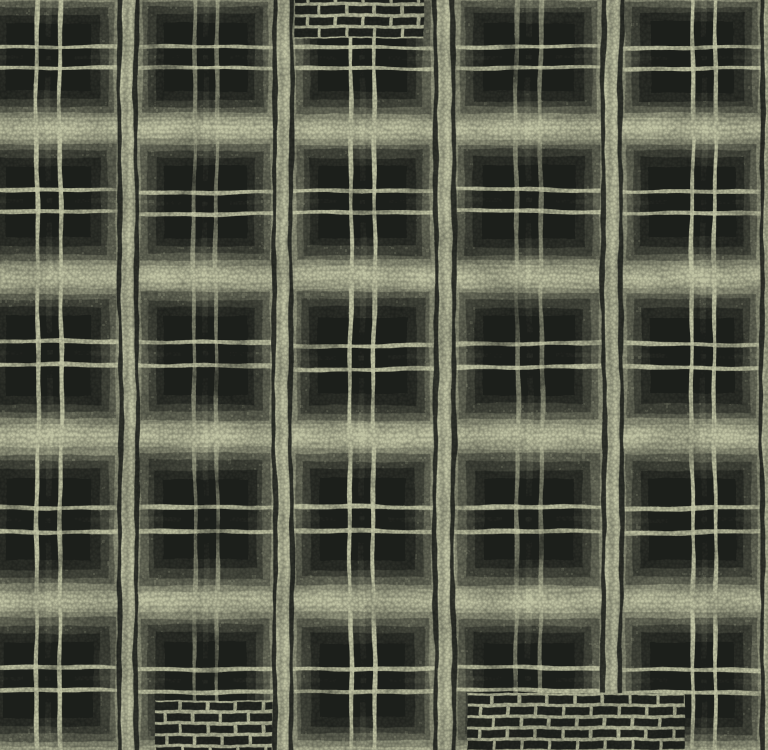
Reproduce this pattern procedurally as a WebGL 1 fragment shader.

```glsl
precision highp float;

uniform vec2 u_resolution;

// Lengths are fractions of the canvas height.
const vec2 PERIOD = vec2(0.2147, 0.205);
const vec2 ORIGIN = vec2(-0.048, 0.003);
const vec2 WINDOW_HALF = vec2(0.096, 0.088);
const vec2 PAIR_GAP = vec2(0.0155, 0.0150);
const float LINE_HALF = 0.0028;
const float POST_HALF = 0.0115;
const float INK_LINE_HALF = 0.0029;
const float WAVER = 0.0026;
const vec2 BRICK = vec2(0.0370, 0.0152);
const float MORTAR_HALF = 0.0022;
const float GRAIN_SCALE = 230.0;
const float BLOTCH_SCALE = 15.0;
const vec3 INK = vec3(0.11, 0.12, 0.105);
const vec3 PAPER = vec3(0.75, 0.76, 0.635);

float hash(vec2 p) {
  return fract(sin(dot(p, vec2(127.1, 311.7))) * 43758.5);
}

// Distance to the nearest scattered point.
float cellular(vec2 p) {
  vec2 cell = floor(p);
  float nearest = 2.0;
  for (int j = -1; j <= 1; j++) {
    for (int i = -1; i <= 1; i++) {
      vec2 c = cell + vec2(float(i), float(j));
      vec2 point = c + vec2(hash(c), hash(c + 37.0));
      nearest = min(nearest, distance(p, point));
    }
  }
  return nearest;
}

float waver(float t, float seed) {
  return 0.5 * sin(9.0 * t + 2.3 * seed) + 0.3 * sin(24.0 * t + 4.1 * seed)
       + 0.2 * sin(67.0 * t + 1.7 * seed);
}

float fill(float d) {
  float soft = max(0.8 / u_resolution.y, 0.0011);
  return 1.0 - smoothstep(-soft, soft, d);
}

float box(vec2 p, vec2 halfSize) {
  vec2 d = abs(p) - halfSize;
  return max(d.x, d.y);
}

// Nested rectangles, each darker than the one around it.
float windowTone(vec2 local, vec2 id, float outside) {
  float tone = outside;
  for (int i = 0; i < 5; i++) {
    float n = float(i);
    vec2 jitter = 0.004 * (vec2(hash(id + n), hash(id - n - 9.0)) - 0.5);
    vec2 halfSize = WINDOW_HALF - 0.006 * n - 0.0009 * n * n + jitter;
    vec2 bend = 0.0012 * vec2(waver(local.y * 4.0, n + id.x), waver(local.x * 4.0, n + id.y));
    float target = 0.48 * pow(0.715, n) - 0.01 * n;
    tone = mix(tone, target, fill(box(local + bend, halfSize)));
  }
  float core = fill(box(local, vec2(0.034, 0.029)));
  return tone - 0.025 * core;
}

// Dark bricks with pale mortar inside one rectangle.
float bricks(float tone, vec2 p, vec2 low, vec2 high) {
  vec2 wobble = 0.0009 * vec2(waver(p.y * 6.0, p.x), waver(p.x * 6.0, 2.0));
  vec2 q = (p - low + wobble) / BRICK;
  float row = floor(q.y);
  q.x += 0.5 * mod(row, 2.0) + 0.16 * hash(vec2(row, low.x));
  vec2 size = BRICK * 0.5 - MORTAR_HALF * (0.8 + 0.5 * hash(floor(q)));
  float brick = fill(box((fract(q) - 0.5) * BRICK, size));
  float area = fill(box(p - 0.5 * (low + high) + wobble, 0.5 * (high - low)));
  return mix(tone, mix(0.61, 0.12, brick), area);
}

void main() {
  vec2 p = gl_FragCoord.xy / u_resolution.y;
  float grain = cellular(p * GRAIN_SCALE);
  float blotch = cellular(p * BLOTCH_SCALE + 0.3 * sin(p.yx * 40.0));

  // Hand-drawn drift of the grid
  vec2 drift = vec2(0.006 * sin(8.0 * (p.x + 0.12)), 0.013 * sin(5.7 * (p.y - 0.35)));
  vec2 q = (p - drift - ORIGIN) / PERIOD;
  vec2 id = floor(q);
  vec2 local = (fract(q) - 0.5) * PERIOD;
  vec2 edge = (fract(q + 0.5) - 0.5) * PERIOD;
  vec2 edgeId = floor(q + 0.5);

  // Streaked pale beams around the windows
  float beamY = edge.y + WAVER * waver(p.x, edgeId.y);
  float streak = sin(beamY * 900.0 + 2.0 * waver(p.x, 3.0));
  float beam = 0.56 + 0.10 * exp(-pow(beamY / 0.009, 2.0)) + 0.025 * streak;
  float tone = windowTone(local, id, beam);

  // Faint plaid, then paired pale lines
  vec2 pair = local - vec2(0.015 * step(3.5, id.x), 0.0);
  pair.x += WAVER * waver(p.y, id.x);
  pair.y += WAVER * waver(p.x, id.y + 5.0) + 0.004 * (hash(id) - 0.5);
  tone += 0.045 * fill(abs(pair.x) - 0.004) + 0.03 * fill(abs(pair.y) - 0.003);
  vec2 lineHalf = LINE_HALF * (1.0 + 0.25 * vec2(waver(p.y * 3.0, id.x), waver(p.x * 3.0, id.y)));
  vec2 line = vec2(fill(abs(abs(pair.x) - PAIR_GAP.x) - lineHalf.x),
                   fill(abs(abs(pair.y) - PAIR_GAP.y) - lineHalf.y));
  vec2 strength = vec2(0.78 + 0.2 * cos(3.1 * id.x), 0.93) - 0.3 * smoothstep(0.5, 0.9, blotch);
  tone = mix(tone, max(tone, 0.66), line.y * strength.y);
  tone = mix(tone, max(tone, 0.66), line.x * strength.x);
  tone += 0.05 * line.x * line.y;

  // Pale posts with wavering ink edges
  float postX = edge.x + 0.8 * WAVER * waver(p.y, edgeId.x + 2.0);
  float postTone = 0.60 + 0.05 * sin(postX * 480.0 + waver(p.y, 1.0));
  tone = mix(tone, postTone, fill(abs(postX) - POST_HALF));
  float inkX = abs(postX) - POST_HALF + 0.0012 * waver(p.y * 2.0, edgeId.x + sign(postX));
  float inkHalf = INK_LINE_HALF * (1.0 + 0.4 * waver(p.y * 2.5, edgeId.x - sign(postX)));
  tone = mix(tone, 0.13, 0.94 * fill(abs(inkX) - inkHalf));

  // Brick panels
  tone = bricks(tone, p, vec2(0.393, 0.949), vec2(0.565, 1.02));
  tone = bricks(tone, p, vec2(0.207, -0.010), vec2(0.363, 0.066));
  tone = bricks(tone, p, vec2(0.623, -0.001), vec2(0.913, 0.076));

  // Aquatint grain and uneven wiping
  tone *= 1.0 + 0.32 * (0.48 - grain) + 0.22 * (0.45 - blotch);
  float speck = step(0.965, hash(floor(p * GRAIN_SCALE * 1.4)));
  tone += 0.07 * speck * smoothstep(0.14, 0.26, tone) * (1.0 - smoothstep(0.3, 0.5, tone));
  gl_FragColor = vec4(mix(INK, PAPER, clamp((tone - 0.11) / 0.64, 0.0, 1.0)), 1.0);
}
```
